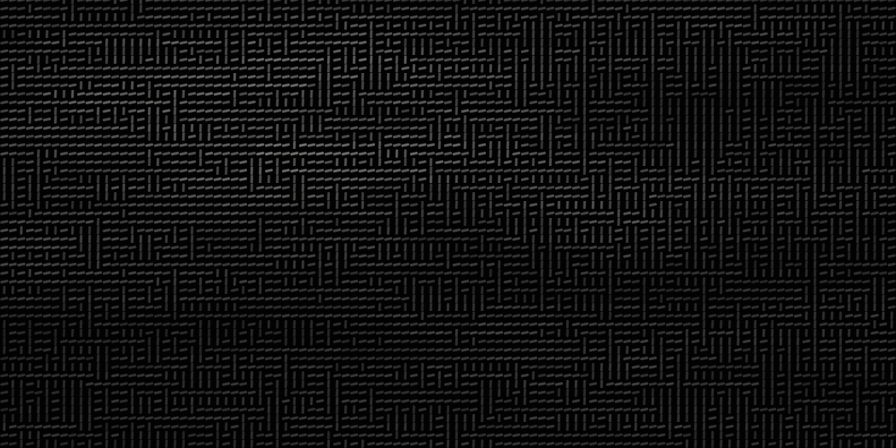
A WebGL 1 fragment shader for this pattern:

```glsl
precision highp float;

uniform vec2 u_resolution;

const float ROWS = 52.5;
const vec3 BACKDROP = vec3(0.008);
const vec3 THREAD = vec3(1.0, 1.0, 0.985);

float hash(vec2 p) {
  return fract(sin(dot(p, vec2(41.37, 289.13))) * 9743.57);
}

// Random strength held along one line of cells, in runs of varied length
float runStrength(float along, float line, float shortest, float longest, float seed) {
  float span = mix(shortest, longest, hash(vec2(line, seed)));
  float run = floor(along / span + 9.0 * hash(vec2(line, seed + 3.0)));
  return hash(vec2(run, line + seed * 17.0));
}

// Slow layered sines, roughly -1 to 1
float swell(vec2 p, float phase) {
  float s = sin(p.x * 5.1 + 2.0 * sin(p.y * 4.3 + phase));
  s += 0.7 * sin(p.y * 11.0 - p.x * 3.7 + phase * 1.7);
  s += 0.5 * sin(p.x * 14.0 + p.y * 8.0 + phase * 2.3);
  return s / 2.2;
}

float spot(vec2 p, vec2 center, vec2 radius) {
  vec2 d = (p - center) / radius;
  return exp(-dot(d, d));
}

// Distance to a short dash lying along x, leaning by slope
float dashDistance(vec2 p, float halfLength, float slope) {
  vec2 axis = normalize(vec2(1.0, slope));
  vec2 q = vec2(dot(p, axis), dot(p, vec2(-axis.y, axis.x)));
  return length(vec2(max(abs(q.x) - halfLength, 0.0), q.y));
}

// 1.0 where the weave stands upright, 0.0 where it lies flat
float isUpright(vec2 cell, vec2 uv) {
  float flatPull = runStrength(cell.x, cell.y, 3.0, 15.0, 1.0);
  float upPull = runStrength(cell.y, cell.x, 2.0, 6.0, 2.0);
  float bias = 0.17 * swell(uv, 1.3) - 0.13;
  bias += 0.32 * spot(uv, vec2(0.83, 0.5), vec2(0.16, 0.4));
  bias -= 0.16 * spot(uv, vec2(0.15, 0.45), vec2(0.25, 0.35));
  return step(flatPull, upPull + bias);
}

// Sheen on the cloth: wide glow, bright patches and fine streaks
float sheen(vec2 cell, vec2 uv) {
  float light = 0.17 + 0.10 * spot(uv, vec2(0.36, 0.72), vec2(0.5, 0.25));
  light += 0.13 * spot(uv, vec2(0.4, 0.64), vec2(0.24, 0.08));
  light += 0.10 * spot(uv, vec2(0.2, 0.93), vec2(0.24, 0.12));
  light += 0.10 * spot(uv, vec2(0.68, 0.48), vec2(0.1, 0.09));
  light *= 1.0 + 0.2 * swell(uv * vec2(1.0, 1.6), 4.0);
  float streak = runStrength(cell.x, cell.y, 8.0, 24.0, 5.0);
  return light * (0.78 + 0.26 * streak + 0.24 * hash(cell + 7.0));
}

void main() {
  vec2 p = gl_FragCoord.xy / u_resolution.y * ROWS;
  vec2 cell = floor(p);
  vec2 local = fract(p) - 0.5;
  vec2 uv = (cell + 0.5) / ROWS * vec2(u_resolution.y / u_resolution.x, 1.0);

  // One dash per cell, flat or upright
  float upright = isUpright(cell, uv);
  vec2 q = mix(local, local.yx, upright);
  float halfLength = mix(0.32, 0.35, upright);
  float slope = mix(0.2, 0.04, upright);
  float softness = max(0.23, ROWS / u_resolution.y);
  float d = dashDistance(q, halfLength, slope);
  float dash = 1.0 - smoothstep(0.03, 0.03 + softness, d);

  float light = sheen(cell, uv) * mix(1.05, 0.9, upright);
  gl_FragColor = vec4(BACKDROP + THREAD * light * dash, 1.0);
}
```
